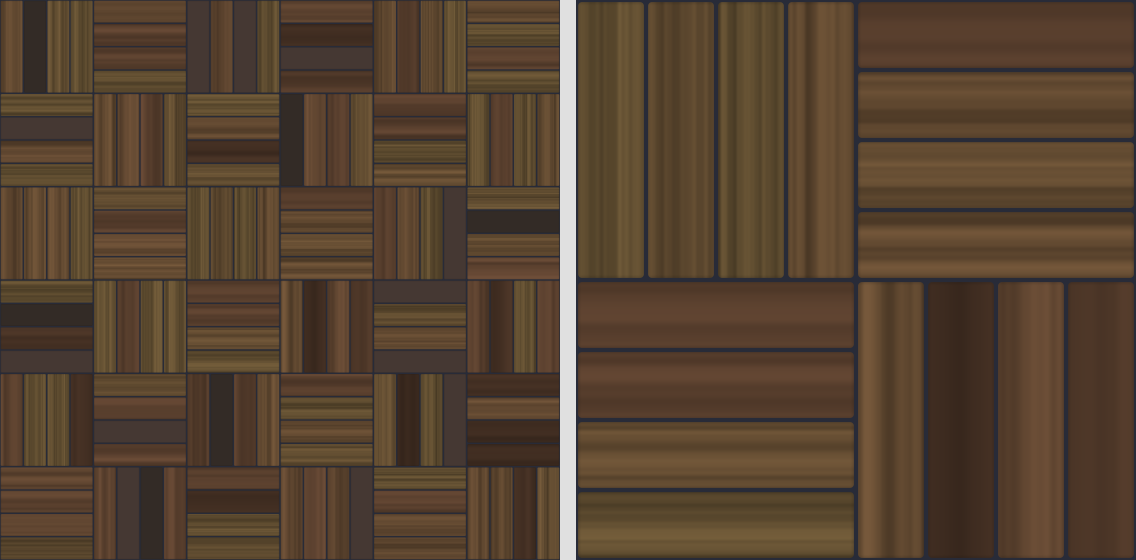
Left, the full canvas; right, a detail of the centre.
A Shadertoy shader for this pattern:

```glsl
// Basket-weave parquet: square tiles of four grained planks, alternating in direction.

const float TILES = 6.0;        // tiles across the canvas
const float PLANKS = 4.0;       // planks in each tile
const float HALF_GAP = 0.0075;  // half the joint width, in tile units
const float CORNER = 0.014;     // plank corner radius, in tile units
const vec3 JOINT = vec3(0.155, 0.17, 0.22);

float hash(vec2 p) {
    vec3 q = fract(vec3(p.xyx) * 0.1031);
    q += dot(q, q.yzx + 33.33);
    return fract((q.x + q.y) * q.z);
}

// Smooth one-dimensional value noise; each seed gives its own track.
float noise(float x, float seed) {
    float i = floor(x);
    float f = x - i;
    f = f * f * (3.0 - 2.0 * f);
    return mix(hash(vec2(i, seed)), hash(vec2(i + 1.0, seed)), f);
}

float roundedBox(vec2 p, vec2 halfSize, float radius) {
    vec2 q = abs(p) - halfSize + radius;
    return length(max(q, 0.0)) + min(max(q.x, q.y), 0.0) - radius;
}

// Straight streaks running along the plank; x goes from 0 to 1 across it.
float grain(float x, float frequency, float seed) {
    float broad = noise(x * frequency, seed);
    float fine = noise(x * frequency * 2.6, seed + 57.0);
    return mix(broad, fine, 0.38);
}

// Timber tint, from dark brown through red and tan to olive.
vec3 woodTint(float kind) {
    vec3 dark = vec3(0.27, 0.19, 0.14);
    vec3 red = vec3(0.385, 0.273, 0.197);
    vec3 tan_ = vec3(0.412, 0.308, 0.205);
    vec3 olive = vec3(0.402, 0.324, 0.203);
    vec3 tint = mix(dark, red, smoothstep(0.07, 0.13, kind));
    tint = mix(tint, tan_, smoothstep(0.25, 0.55, kind));
    return mix(tint, olive, smoothstep(0.6, 0.8, kind));
}

vec3 plankColor(float across, float seed) {
    float kind = hash(vec2(seed, 11.0));
    float stain = hash(vec2(seed, 29.0));

    // Olive timber has the finest grain, dark timber the broadest.
    float streaks = grain(across, mix(1.5, 9.0, kind), seed + 200.0);
    vec3 wood = woodTint(kind) * mix(0.68, 1.16, streaks);

    // A few planks are plain grey or nearly black.
    vec3 plain = stain < 0.03 ? vec3(0.2, 0.17, 0.15) : vec3(0.27, 0.22, 0.2);
    return stain < 0.11 ? plain : wood;
}

void mainImage(out vec4 fragColor, in vec2 fragCoord) {
    vec2 grid = fragCoord / iResolution.y * TILES;
    float pixel = TILES / iResolution.y;
    vec2 tile = floor(grid);
    vec2 local = fract(grid);

    // Turn every other tile so that x runs along the planks.
    bool upright = mod(tile.x + tile.y, 2.0) > 0.5;
    vec2 p = upright ? local.yx : local;

    // Find the plank and the position across it.
    float row = p.y * PLANKS;
    float index = floor(row);
    float across = fract(row);
    float seed = index + PLANKS * (tile.x + tile.y * 16.0) + 3.0;

    // Plank outline with slightly rounded corners.
    vec2 halfSize = vec2(0.5, 0.5 / PLANKS);
    vec2 centered = vec2(p.x - 0.5, (across - 0.5) / PLANKS);
    float edge = roundedBox(centered, halfSize - HALF_GAP, CORNER);

    // Faintly worn rim, then the joint around it.
    vec3 color = plankColor(across, seed);
    color *= 1.0 - 0.1 * smoothstep(-0.014, 0.0, edge);
    float cover = clamp(0.5 - edge / pixel, 0.0, 1.0);
    fragColor = vec4(mix(JOINT, color, cover), 1.0);
}
```
